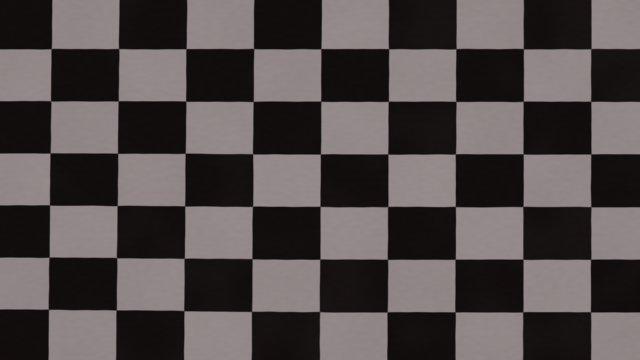
Write a WebGL 2 fragment shader that draws this pattern.

```glsl
#version 300 es
precision highp float;

uniform vec2 u_resolution;
out vec4 fragColor;

// Colours
const vec3 LIGHT = vec3(0.570, 0.528, 0.530);
const vec3 DARK = vec3(0.070, 0.050, 0.052);
const vec3 FADED = vec3(0.092, 0.072, 0.073);

// Grid, as fractions of the canvas width (columns) and height (rows)
const float COLUMN_START_BOTTOM = 0.0755;
const float COLUMN_START_TOP = 0.0816;
const float COLUMN_PITCH_BOTTOM = 0.1060;
const float COLUMN_PITCH_TOP = 0.1053;
const float ROW_START = 0.8634;
const float ROW_PITCH_LEFT = 0.1447;
const float ROW_PITCH_RIGHT = 0.1462;

// Edges and wear, in canvas heights
const float EDGE_SOFTNESS = 0.0030;
const float EDGE_WOBBLE = 0.0012;
const float WOBBLE_SCALE = 22.0;
const float MOTTLE_SCALE = 7.0;
const float WEAVE_SCALE = 85.0;
const float MOTTLE_AMOUNT = 0.025;
const float WEAVE_AMOUNT = 0.022;
const float CELL_VARIATION = 0.025;
const float CORNER_SHADE = 0.05;

float hash(vec2 p) {
    vec3 q = fract(vec3(p.xyx) * 0.1031);
    q += dot(q, q.yzx + 33.33);
    return fract((q.x + q.y) * q.z);
}

vec2 gradient(vec2 cell) {
    float angle = 6.28319 * hash(cell + 71.0);
    return vec2(cos(angle), sin(angle));
}

float gradientNoise(vec2 p) {
    vec2 i = floor(p);
    vec2 f = p - i;
    vec2 u = f * f * f * (f * (f * 6.0 - 15.0) + 10.0);
    float a = dot(gradient(i), f);
    float b = dot(gradient(i + vec2(1, 0)), f - vec2(1, 0));
    float c = dot(gradient(i + vec2(0, 1)), f - vec2(0, 1));
    float d = dot(gradient(i + vec2(1, 1)), f - vec2(1, 1));
    return mix(mix(a, b, u.x), mix(c, d, u.x), u.y);
}

void main() {
    vec2 uv = gl_FragCoord.xy / u_resolution;
    float aspect = u_resolution.x / u_resolution.y;
    vec2 p = vec2(uv.x * aspect, uv.y);

    // Slightly skewed grid with uneven edges
    vec2 wobble = EDGE_WOBBLE * vec2(gradientNoise(p * WOBBLE_SCALE),
                                     gradientNoise(p * WOBBLE_SCALE + 40.0));
    vec2 start = vec2(mix(COLUMN_START_BOTTOM, COLUMN_START_TOP, uv.y), ROW_START);
    vec2 pitch = vec2(mix(COLUMN_PITCH_BOTTOM, COLUMN_PITCH_TOP, uv.y),
                      mix(ROW_PITCH_LEFT, ROW_PITCH_RIGHT, smoothstep(0.0, 0.55, uv.x)));
    vec2 grid = vec2(uv.x - start.x + wobble.x / aspect,
                     start.y - uv.y + wobble.y) / pitch;
    vec2 cell = floor(grid);

    // Signed checker, fading to zero on each edge
    vec2 edgeDistance = (0.5 - abs(fract(grid) - 0.5)) * pitch * vec2(aspect, 1.0);
    float softness = max(EDGE_SOFTNESS, 0.8 / u_resolution.y);
    vec2 inside = clamp(edgeDistance / softness, 0.0, 1.0);
    float parity = mod(cell.x + cell.y, 2.0) * 2.0 - 1.0;
    float lightness = smoothstep(-0.8, 1.0, parity * inside.x * inside.y);

    // Cloth mottling, weave and tone of each square
    float mottle = gradientNoise(p * MOTTLE_SCALE);
    float weave = gradientNoise(p * WEAVE_SCALE * vec2(0.5, 1.0));
    float tone = hash(cell + 20.0) - 0.5;
    float shade = 1.0 + MOTTLE_AMOUNT * mottle + WEAVE_AMOUNT * weave + CELL_VARIATION * tone;
    vec2 fromCentre = uv - vec2(0.55, 0.5);
    shade *= 1.0 + 0.015 - CORNER_SHADE * dot(fromCentre, fromCentre);

    float fade = smoothstep(0.3, 0.8, 0.2 + 0.35 * uv.x + 0.5 * tone + 0.5 * mottle);
    vec3 darkCloth = mix(DARK, FADED, fade) + 0.006 * weave;
    fragColor = vec4(mix(darkCloth, LIGHT * shade, lightness), 1.0);
}
```
